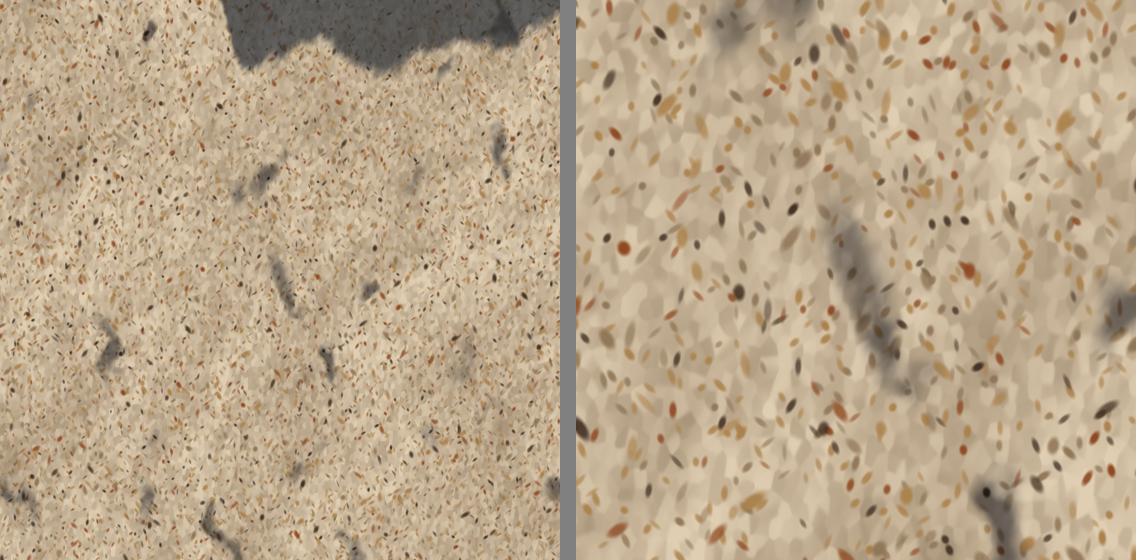
Left: the whole. Right: its middle third, enlarged.
Give the GLSL for this texture, as a WebGL 1 fragment shader.

```glsl
precision highp float;
// Sunlit coarse sand: pale blended grains sprinkled with ochre, rust and dark
// specks, dented by soft slanted hollows, with a cast shadow along the top.
// Grains, specks and hollows are cellular scatters; noise roughens the light.
uniform vec2 u_resolution;

#define PALE_CELLS 140.0
#define FINE_CELLS 105.0
#define COARSE_CELLS 62.0
#define FINE_SHARE 0.42
#define COARSE_SHARE 0.22
#define HOLLOW_CELLS 7.0
#define HOLLOW_SHARE 0.62
#define HOLLOW_DEPTH 0.50
#define SHADOW_SOFTNESS 0.016
#define DAMP_SAND vec3(0.65, 0.57, 0.465)
#define PALE_SAND vec3(0.86, 0.79, 0.68)
#define SHADE_SAND vec3(0.35, 0.34, 0.33)

vec2 hash2(vec2 p) {
  vec3 q = fract(p.xyx * vec3(0.1031, 0.1030, 0.0973));
  q += dot(q, q.yzx + 33.33);
  return fract((q.xx + q.yz) * q.zy);
}

// Coordinates of p as (along, across) a direction given by its angle.
vec2 alongAcross(vec2 p, float angle) {
  vec2 dir = vec2(cos(angle), sin(angle));
  return vec2(dot(p, dir), dot(p, vec2(-dir.y, dir.x)));
}

float noise(vec2 p) {
  vec2 i = floor(p), f = fract(p);
  f = f * f * (3.0 - 2.0 * f);
  return mix(mix(hash2(i).x, hash2(i + vec2(1.0, 0.0)).x, f.x),
             mix(hash2(i + vec2(0.0, 1.0)).x, hash2(i + 1.0).x, f.x), f.y);
}

float fbm(vec2 p) {
  float sum = 0.0, weight = 0.5;
  for (int i = 0; i < 4; i++) {
    sum += weight * noise(p);
    p = mat2(1.6, 1.2, -1.2, 1.6) * p + 7.3;
    weight *= 0.5;
  }
  return sum / 0.9375;
}

// Soft blend of the random tones of nearby grains, 0 to 1.
float paleGrains(vec2 p) {
  vec2 cell = floor(p);
  float tone = 0.0, total = 0.0;
  for (int y = -1; y <= 1; y++) {
    for (int x = -1; x <= 1; x++) {
      vec2 id = cell + vec2(float(x), float(y));
      vec2 d = p - id - hash2(id);
      float w = exp(-9.0 * dot(d, d));
      tone += w * hash2(id + 51.0).x;
      total += w;
    }
  }
  return tone / max(total, 0.0001);
}

vec3 speckColour(float pick) {
  vec3 c = mix(vec3(0.67, 0.51, 0.30), vec3(0.56, 0.46, 0.34), step(0.48, pick));
  c = mix(c, vec3(0.56, 0.29, 0.14), step(0.74, pick));
  return mix(c, vec3(0.26, 0.19, 0.14), step(0.88, pick));
}

// Lays small upright-leaning oval specks over the sand.
vec3 addSpecks(vec3 sand, vec2 p, float share, float seed, float pixel) {
  vec2 cell = floor(p);
  for (int y = -1; y <= 1; y++) {
    for (int x = -1; x <= 1; x++) {
      vec2 id = cell + vec2(float(x), float(y));
      vec2 place = hash2(id + seed), kind = hash2(id + seed + 23.0);
      vec2 form = hash2(id + seed + 71.0);
      vec2 size = vec2(mix(0.24, 0.50, form.x), mix(0.13, 0.23, form.y));
      vec2 d = alongAcross(p - id - place, 1.5 + 2.0 * (kind.y - 0.5));
      float soft = 0.35 + 0.5 * pixel / size.y;
      float cover = 1.0 - smoothstep(1.0 - soft, 1.0 + soft, length(d / size));
      cover *= step(kind.x, share) * mix(0.5, 1.0, form.y);
      sand = mix(sand, speckColour(fract(form.x * 7.0 + place.y)), cover);
    }
  }
  return sand;
}

// Scattered slanted dents, most leaning right and some leaning left.
float hollows(vec2 p) {
  vec2 cell = floor(p);
  float depth = 0.0;
  for (int y = -1; y <= 1; y++) {
    for (int x = -1; x <= 1; x++) {
      vec2 id = cell + vec2(float(x), float(y));
      vec2 place = hash2(id + 5.0), kind = hash2(id + 37.0), form = hash2(id + 89.0);
      float angle = mix(0.85, 1.4, form.x) + 0.75 * step(0.68, kind.y);
      vec2 size = vec2(mix(0.22, 0.52, form.y), mix(0.10, 0.19, form.x));
      vec2 d = alongAcross(p - id - place, angle) / size;
      depth += step(kind.x, HOLLOW_SHARE) * mix(0.4, 1.0, kind.y) * exp(-dot(d, d));
    }
  }
  return depth;
}

// Wavy lower rim of the cast shadow, rising away at its left end.
float castShadow(vec2 uv, float rough) {
  float rim = 0.90 + 0.025 * sin(26.0 * uv.x - 0.42) + 0.07 * smoothstep(0.78, 1.0, uv.x);
  rim += 0.15 * (1.0 - smoothstep(0.37, 0.44, uv.x)) + 0.05 * (rough - 0.5);
  return smoothstep(-SHADOW_SOFTNESS, SHADOW_SOFTNESS, uv.y - rim);
}

void main() {
  vec2 uv = gl_FragCoord.xy / u_resolution.y;
  float pixel = 1.0 / u_resolution.y;
  vec2 slant = alongAcross(uv, 1.1);
  float rough = fbm(slant * vec2(22.0, 48.0) + 3.0);
  float swell = fbm(slant * vec2(6.0, 13.0) + 40.0);

  // Pale body and coloured specks
  float grain = paleGrains(alongAcross(uv, 1.45) * PALE_CELLS * vec2(0.7, 1.1) + 300.0);
  float tone = 0.60 + 0.65 * (grain - 0.5) + 0.8 * (swell - 0.5) + 0.5 * (rough - 0.5);
  vec3 sand = mix(DAMP_SAND, PALE_SAND, clamp(tone, -0.1, 1.08));
  sand = addSpecks(sand, uv * FINE_CELLS, FINE_SHARE, 11.0, pixel * FINE_CELLS);
  sand = addSpecks(sand, uv * COARSE_CELLS, COARSE_SHARE, 131.0, pixel * COARSE_CELLS);

  // Hollows with ragged rims, then the cast shadow
  vec2 warp = vec2(fbm(uv * 15.0 + 9.0), fbm(uv * 15.0 + 61.0)) - 0.5;
  float dent = hollows(uv * HOLLOW_CELLS + 0.7 * warp + 20.0) * (0.2 + 1.6 * rough);
  float hollow = smoothstep(0.15, 1.05, dent);
  sand *= 1.0 - HOLLOW_DEPTH * hollow * vec3(1.0, 0.99, 0.92);
  vec3 shaded = mix(sand * vec3(0.46, 0.50, 0.57), SHADE_SAND, 0.35);
  gl_FragColor = vec4(mix(sand, shaded, castShadow(uv, rough)), 1.0);
}
```
